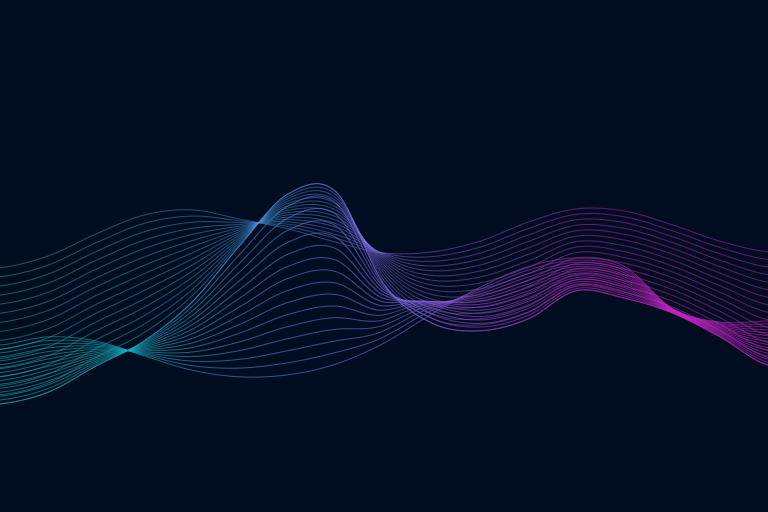
A WebGL 2 fragment shader for this background:

```glsl
#version 300 es
precision highp float;
// Two ribbons of fine lines twist across a navy field, from teal through blue to magenta.
uniform vec2 u_resolution;
out vec4 fragColor;

const int KNOTS = 17;
const int LINES = 16;

// Heights of the ribbon edges at even steps across the canvas
const float UPPER_EDGE[KNOTS] = float[KNOTS](
  .477, .500, .543, .580, .590, .572, .553, .527, .506,
  .508, .529, .566, .592, .588, .561, .529, .508);
const float SHARED_EDGE[KNOTS] = float[KNOTS](
  .211, .234, .285, .334, .410, .521, .621, .625, .445,
  .369, .354, .377, .432, .418, .389, .342, .287);
const float LOWER_EDGE[KNOTS] = float[KNOTS](
  .326, .342, .334, .305, .277, .264, .268, .289, .330,
  .387, .439, .479, .496, .480, .398, .371, .373);

// Catmull-Rom curve through evenly spaced heights
float spline(float knots[KNOTS], float x) {
  float s = clamp(x, 0.0, 1.0) * float(KNOTS - 1);
  int i = min(int(s), KNOTS - 2);
  float f = s - float(i);
  float a = knots[max(i - 1, 0)];
  float b = knots[i];
  float c = knots[i + 1];
  float d = knots[min(i + 2, KNOTS - 1)];
  return b + 0.5 * f * (c - a + f * (2.0 * a - 5.0 * b + 4.0 * c - d
    + f * (3.0 * (b - c) + d - a)));
}

float bump(float x, float center, float width) {
  float d = (x - center) / width;
  return exp(-d * d);
}

// Upper, shared and lower edge, in that order
vec3 edges(float x) {
  return vec3(spline(UPPER_EDGE, x), spline(SHARED_EDGE, x), spline(LOWER_EDGE, x));
}

// Coverage of the lines between two edges; bow lifts the middle lines
float ribbon(float y, vec2 edge, vec2 slope, float bow, float opacity) {
  float pixel = 1.0 / u_resolution.y;
  float clear = 1.0;
  for (int i = 0; i < LINES; i++) {
    float t = float(i) / float(LINES - 1);
    float height = mix(edge.x, edge.y, t) + 4.0 * t * (1.0 - t) * bow;
    float tilt = mix(slope.x, slope.y, t);
    float dist = abs(y - height) / sqrt(1.0 + tilt * tilt);
    clear *= 1.0 - opacity * clamp((0.001 - dist) / pixel + 0.5, 0.0, 1.0);
  }
  return 1.0 - clear;
}

vec3 lineColor(float x) {
  vec3 color = mix(vec3(0.08, 0.68, 0.64), vec3(0.10, 0.66, 0.74), smoothstep(0.0, 0.18, x));
  color = mix(color, vec3(0.28, 0.56, 0.86), smoothstep(0.16, 0.35, x));
  color = mix(color, vec3(0.48, 0.42, 0.88), smoothstep(0.34, 0.49, x));
  color = mix(color, vec3(0.62, 0.28, 0.80), smoothstep(0.49, 0.66, x));
  return mix(color, vec3(0.78, 0.14, 0.78), smoothstep(0.62, 0.82, x));
}

void main() {
  vec2 p = gl_FragCoord.xy / u_resolution;
  float aspect = u_resolution.x / u_resolution.y;

  // Edge heights and slopes at this column
  float h = 0.002;
  vec3 edge = edges(p.x);
  vec3 slope = (edges(p.x + h) - edges(p.x - h)) / (2.0 * h * aspect);

  float upper = ribbon(p.y, edge.xy, slope.xy, 0.016 * bump(p.x, 0.485, 0.04), 0.50);
  float lower = ribbon(p.y, edge.yz, slope.yz, 0.035 * bump(p.x, 0.547, 0.06), 0.58);

  // Lines over the dark field
  vec3 color = vec3(0.0, 0.047, 0.122);
  vec3 ink = lineColor(p.x);
  color = mix(color, ink, upper);
  color = mix(color, ink, lower);
  fragColor = vec4(color, 1.0);
}
```
